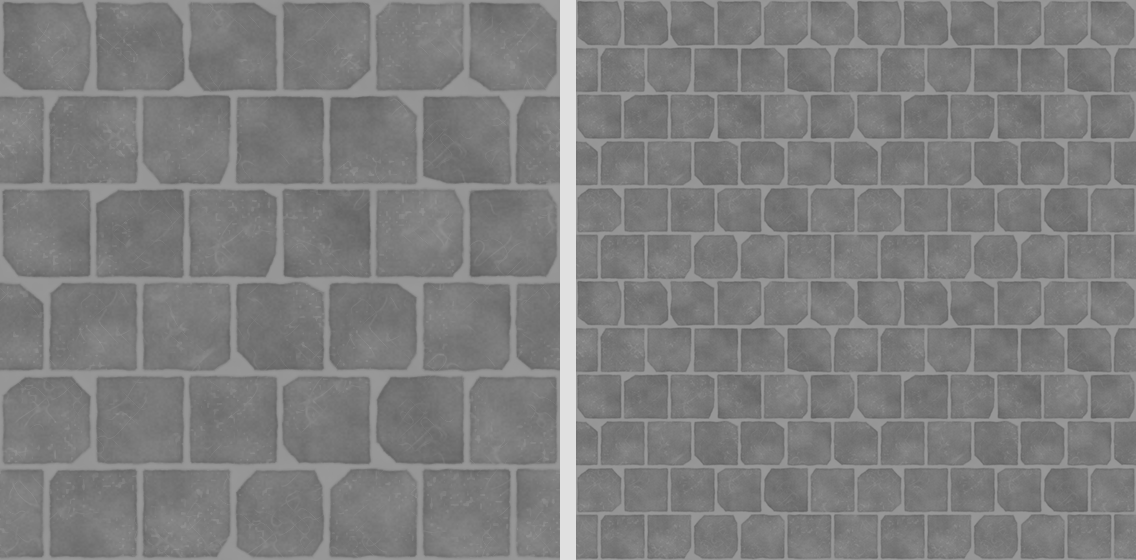
Left, the tile; right, the same tile 2 across and 2 down.
Write a Shadertoy shader that draws this texture.

```glsl
float hash(vec2 p) {
    return fract(sin(dot(p, vec2(127.1, 311.7))) * 43758.5453);
}

// Value noise with n cells across the canvas, wrapping at its edges
float noise(vec2 p, vec2 n) {
    p *= n;
    vec2 i = floor(p), f = fract(p);
    f = f * f * (3.0 - 2.0 * f);
    float low = mix(hash(mod(i, n)), hash(mod(i + vec2(1, 0), n)), f.x);
    float high = mix(hash(mod(i + vec2(0, 1), n)), hash(mod(i + 1.0, n)), f.x);
    return mix(low, high, f.y);
}

float fbm(vec2 p, float cells) {
    float sum = 0.0, weight = 0.5;
    for (int i = 0; i < 5; i++) {
        sum += weight * noise(p, vec2(cells));
        p += vec2(0.37, 0.71);
        cells *= 2.0;
        weight *= 0.6;
    }
    return sum / 1.153;
}

// Signed distance to a square stone, some of whose corners are chipped off
float stoneDistance(vec2 q, vec2 id) {
    vec2 inset = 0.466 - abs(q);
    vec2 corner = id * 2.0 + step(0.0, q);
    vec2 legs = vec2(0.02);
    if (hash(corner + 3.7) < 0.34)
        legs = mix(vec2(0.08), vec2(0.25), vec2(hash(corner + 17.3), hash(corner + 41.9)));
    float cut = (1.0 - dot(inset, 1.0 / legs)) / length(1.0 / legs);
    return max(-min(inset.x, inset.y), cut);
}

// Faint curved scratches, kept to scattered patches
float scratches(vec2 p) {
    vec2 slanted = vec2(p.x + p.y, p.y - p.x);
    float across = abs(noise(slanted, vec2(14, 34)) - 0.5);
    float along = abs(noise(slanted.yx + 0.31, vec2(18, 40)) - 0.5);
    float line = 1.0 - smoothstep(0.0, 0.05, min(across, along));
    return line * smoothstep(0.5, 0.8, noise(p + 0.53, vec2(30)));
}

void mainImage(out vec4 fragColor, in vec2 fragCoord) {
    vec2 uv = fragCoord / iResolution.xy;

    // Six rows of six, every other row shifted by half a stone
    vec2 cell = uv * 6.0;
    float row = floor(cell.y);
    cell.x += 0.5 - 0.5 * mod(row, 2.0);
    vec2 id = vec2(mod(floor(cell.x), 6.0), row);

    // Uneven outline
    vec2 wobble = vec2(fbm(uv, 30.0), fbm(uv + 0.43, 30.0)) - 0.5;
    float d = stoneDistance(fract(cell) - 0.5, id) + 0.03 * (wobble.x + wobble.y);

    // Stone surface: mottling, grain, pale specks and scratches
    vec2 p = uv + vec2(hash(id + 5.1), hash(id + 9.4));
    float mottle = fbm(p, 14.0);
    float patches = smoothstep(0.4, 0.75, noise(p + 0.19, vec2(16)));
    float specks = smoothstep(0.72, 0.92, noise(p, vec2(170))) * patches;
    float stone = 0.467 + 0.15 * (mottle - 0.5) + 0.02 * (hash(id + 2.6) - 0.5);
    stone += 0.025 * (noise(p, vec2(256)) - 0.5) + 0.012 * patches;
    stone += 0.045 * specks + 0.035 * scratches(p);
    stone -= 0.035 * exp(-abs(d + 0.018) * 50.0);

    // Grout, a little darker where it meets the stone
    float grout = 0.588 + 0.035 * (fbm(uv + 0.27, 24.0) - 0.5);
    grout -= 0.03 * (1.0 - smoothstep(0.0, 0.03, d));

    float soft = max(0.011, 6.0 / iResolution.y);
    float shade = mix(stone, grout, smoothstep(-soft, soft, d));
    fragColor = vec4(vec3(shade), 1.0);
}
```
